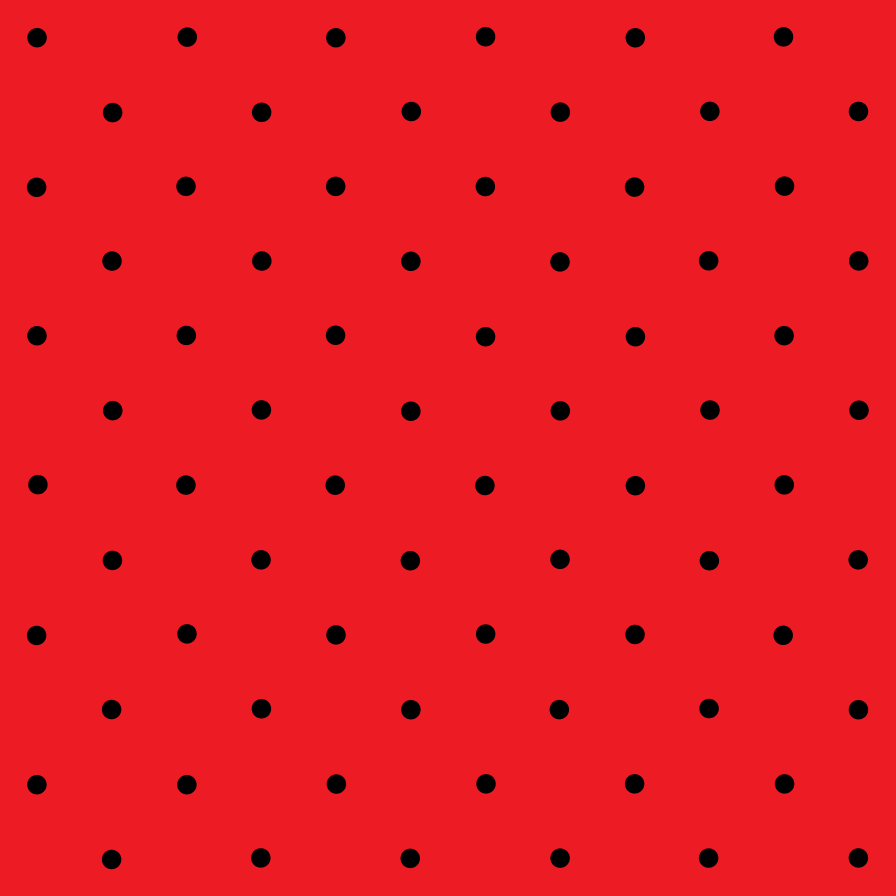
Give the GLSL for this pattern, as a three.js fragment shader.

```glsl
// Small black polka dots in staggered rows on a red ground.
varying vec2 vUv;

const vec3 GROUND_COLOR = vec3(0.929, 0.110, 0.141);
const vec3 DOT_COLOR = vec3(0.0);
const float CELLS = 12.0;         // checkerboard cells per side, even so that it tiles
const float DOT_RADIUS = 0.01085; // in canvas widths
const float JITTER = 0.0009;      // largest shift of a dot along each axis

float hash(vec2 p) {
  return fract(sin(dot(p, vec2(127.1, 311.7))) * 43758.5453);
}

// Small random offset of the dot in a cell
vec2 dotShift(vec2 cell) {
  return JITTER * (2.0 * vec2(hash(cell), hash(cell + 37.0)) - 1.0);
}

void main() {
  // Cell index, wrapped at the canvas edges, and position from the cell centre
  vec2 grid = vUv * CELLS;
  vec2 cell = mod(floor(grid), CELLS);
  vec2 local = (fract(grid) - 0.5) / CELLS;

  // Only every other cell holds a dot, which staggers the rows
  float occupied = mod(cell.x + cell.y, 2.0);

  // Smooth-edged disc
  float distanceToEdge = length(local - dotShift(cell)) - DOT_RADIUS;
  float pixel = max(fwidth(vUv.x), fwidth(vUv.y));
  float coverage = clamp(0.5 - distanceToEdge / pixel, 0.0, 1.0);

  gl_FragColor = vec4(mix(GROUND_COLOR, DOT_COLOR, coverage * occupied), 1.0);
}
```
